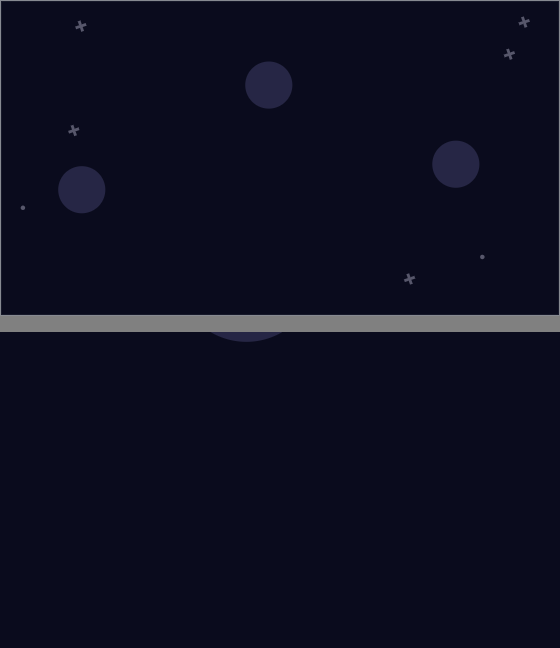
Top: the whole. Bottom: its middle third, enlarged.
Write a Shadertoy shader that draws this background.

```glsl
#define NIGHT vec3(0.04, 0.045, 0.115)
#define DISC_COLOR vec3(0.15, 0.15, 0.27)
#define MARK_COLOR vec3(0.34, 0.34, 0.42)
#define FRAME_COLOR vec3(0.53, 0.54, 0.57)
#define DISC_COUNT 3
#define CROSS_COUNT 5
#define DOT_COUNT 2
#define DISC_RADIUS 0.0745
#define DOT_RADIUS 0.007
#define CROSS_ARM vec2(0.0174, 0.0045)
#define CROSS_TILT 0.33
#define FRAME_WIDTH 0.0035

// Signed distances
float boxDistance(vec2 p, vec2 halfSize) {
    vec2 q = abs(p) - halfSize;
    return length(max(q, 0.0)) + min(max(q.x, q.y), 0.0);
}

float crossDistance(vec2 p) {
    float c = cos(CROSS_TILT), s = sin(CROSS_TILT);
    p = vec2(c * p.x + s * p.y, c * p.y - s * p.x);
    return min(boxDistance(p, CROSS_ARM), boxDistance(p, CROSS_ARM.yx));
}

// Discs spread across the width at uneven heights
vec2 discCenter(float i) {
    return vec2(0.146 + 0.334 * i, 0.56 + 0.18 * sin(2.35 * i - 1.1));
}

// Small marks alternate between the right and left margins
vec2 markCenter(float i) {
    float inset = 0.04 + 0.23 * fract(0.104 + 0.1425 * i + 0.2075 * i * i);
    float height = fract(0.93 - 0.0127 * i * i * i);
    return vec2(mod(i, 2.0) < 0.5 ? 1.0 - inset : inset, height);
}

// Antialiased fill, one pixel wide at the edge
float coverage(float dist) {
    return clamp(0.5 - dist * iResolution.y, 0.0, 1.0);
}

void mainImage(out vec4 fragColor, in vec2 fragCoord) {
    vec2 canvas = vec2(iResolution.x / iResolution.y, 1.0);
    vec2 p = fragCoord / iResolution.y;

    float discs = 1e3;
    for (int i = 0; i < DISC_COUNT; i++) {
        vec2 center = discCenter(float(i)) * canvas;
        discs = min(discs, length(p - center) - DISC_RADIUS);
    }

    float marks = 1e3;
    for (int i = 0; i < CROSS_COUNT + DOT_COUNT; i++) {
        vec2 q = p - markCenter(float(i)) * canvas;
        float mark = i < CROSS_COUNT ? crossDistance(q) : length(q) - DOT_RADIUS;
        marks = min(marks, mark);
    }

    // Thin frame along the canvas edge
    vec2 edge = min(p, canvas - p);
    float frame = min(edge.x, edge.y) - FRAME_WIDTH;

    vec3 color = mix(NIGHT, DISC_COLOR, coverage(discs));
    color = mix(color, MARK_COLOR, coverage(marks));
    color = mix(color, FRAME_COLOR, coverage(frame));
    fragColor = vec4(color, 1.0);
}
```
